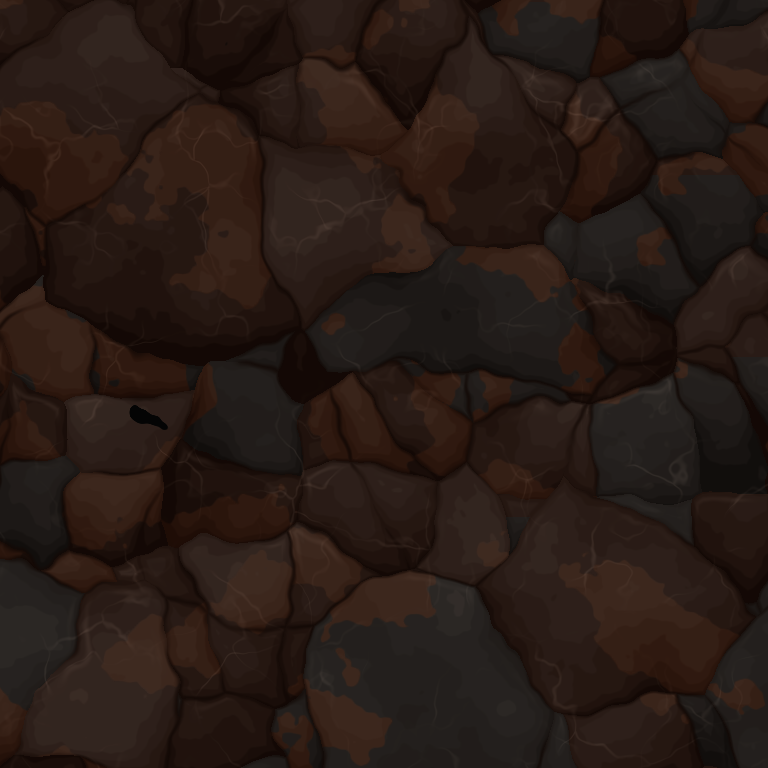
A WebGL 2 fragment shader for this texture:

```glsl
#version 300 es
precision highp float;

uniform vec2 u_resolution;
out vec4 fragColor;

struct Cell {
    vec2 id;
    vec2 offset;
    float edge;
};

vec2 hash2(vec2 p) {
    vec3 q = fract(p.xyx * vec3(0.1031, 0.1030, 0.0973));
    q += dot(q, q.yzx + 33.33);
    return fract((q.xx + q.yz) * q.zy);
}

float cornerSlope(vec2 corner, vec2 delta) {
    float angle = 6.2832 * hash2(corner + 71.0).x;
    return dot(vec2(cos(angle), sin(angle)), delta);
}

float gradientNoise(vec2 p) {
    vec2 i = floor(p), f = fract(p);
    vec2 u = f * f * f * (f * (f * 6.0 - 15.0) + 10.0);
    vec2 e = vec2(1.0, 0.0);
    float low = mix(cornerSlope(i, f), cornerSlope(i + e, f - e), u.x);
    float high = mix(cornerSlope(i + e.yx, f - e.yx), cornerSlope(i + 1.0, f - 1.0), u.x);
    return mix(low, high, u.y);
}

float fbm(vec2 p, int octaves) {
    float sum = 0.0, gain = 0.7;
    for (int k = 0; k < octaves; k++) {
        sum += gain * gradientNoise(p);
        p = mat2(1.6, 1.2, -1.2, 1.6) * p + 9.7;
        gain *= 0.5;
    }
    return sum;
}

vec2 warp(vec2 p, float frequency, float amount) {
    return p + amount * vec2(fbm(p * frequency, 4), fbm(p * frequency + 31.0, 4));
}

// Nearest site, offset from it and distance to the cell border
Cell voronoi(vec2 p, float jitter, float seed) {
    vec2 base = floor(p), nearest = vec2(0.0), id = vec2(0.0);
    float best = 9.0, edge = 9.0;
    for (int k = 0; k < 25; k++) {
        vec2 cell = base + vec2(k % 5 - 2, k / 5 - 2);
        vec2 d = cell + 0.5 + jitter * (hash2(cell + seed) - 0.5) - p;
        if (dot(d, d) < best) { best = dot(d, d); nearest = d; id = cell; }
    }
    for (int k = 0; k < 25; k++) {
        vec2 cell = base + vec2(k % 5 - 2, k / 5 - 2);
        vec2 d = cell + 0.5 + jitter * (hash2(cell + seed) - 0.5) - p;
        vec2 gap = d - nearest;
        if (dot(gap, gap) > 1e-4) edge = min(edge, dot(0.5 * (d + nearest), normalize(gap)));
    }
    return Cell(id, -nearest, edge);
}

float posterize(float tone, float levels) {
    float x = tone * levels;
    float w = clamp(fwidth(x), 0.02, 0.5);
    return (floor(x) + smoothstep(0.5 - w, 0.5 + w, fract(x))) / levels;
}

vec3 ramp(float t, vec3 deep, vec3 low, vec3 mid, vec3 pale) {
    vec3 color = mix(deep, low, clamp(t * 3.0, 0.0, 1.0));
    color = mix(color, mid, clamp(t * 3.0 - 1.0, 0.0, 1.0));
    return mix(color, pale, clamp(t * 3.0 - 2.0, 0.0, 1.0));
}

float hairline(float dist, float width, float pixel) {
    return 1.0 - smoothstep(0.0, width + pixel, abs(dist));
}

void main() {
    vec2 uv = gl_FragCoord.xy / u_resolution.y;
    float pixel = 1.0 / u_resolution.y;

    // Large stones, some of them broken into smaller ones
    vec2 p = warp(uv, 5.0, 0.06);
    float bigScale = 3.9, smallScale = 8.0;
    Cell big = voronoi(p * bigScale, 0.85, 5.0);
    Cell small = voronoi(p * smallScale, 0.85, 23.0);
    bool broken = hash2(big.id + 47.0).x > 0.5;
    float edge = big.edge / bigScale;
    if (broken) edge = min(edge, small.edge / smallScale);
    vec2 local = broken ? small.offset : big.offset;
    vec2 id = broken ? small.id + 90.0 : big.id;
    vec2 trait = hash2(id + 13.0);

    // Stepped tone: lit tops, dark feet and shaded joints
    float stain = fbm(uv * 5.0 + trait * 3.0, 5);
    float tone = 0.47 + 0.34 * local.y + 0.6 * stain + 0.3 * (trait.x - 0.5);
    tone -= 0.3 * exp(-edge / 0.013);
    float rustField = fbm(uv * 4.2 + 40.0 + trait * 1.5, 5);
    float rustWidth = clamp(fwidth(rustField), 0.003, 0.03);
    float rust = smoothstep(-rustWidth, rustWidth, rustField - 0.15);
    float t = clamp(posterize(tone + 0.1 * rust, 8.0), 0.0, 1.0);

    vec3 brown = ramp(t, vec3(0.075, 0.033, 0.018), vec3(0.14, 0.085, 0.063),
                      vec3(0.18, 0.128, 0.107), vec3(0.25, 0.19, 0.16));
    vec3 slate = ramp(t, vec3(0.068, 0.055, 0.048), vec3(0.125, 0.108, 0.098),
                      vec3(0.152, 0.138, 0.128), vec3(0.22, 0.195, 0.18));
    vec3 ochre = ramp(t, vec3(0.12, 0.05, 0.025), vec3(0.18, 0.093, 0.055),
                      vec3(0.23, 0.147, 0.108), vec3(0.25, 0.175, 0.138));
    float greyness = step(0.6, trait.y + 0.25 * (0.5 - uv.y));
    vec3 color = mix(mix(brown, slate, greyness), ochre, rust);

    // Fine pale veins, strongest along the upper rims
    Cell crack = voronoi(warp(uv, 8.0, 0.07) * 7.0, 1.0, 61.0);
    float patchy = smoothstep(-0.1, 0.35, fbm(uv * 9.0 + 80.0, 3));
    float vein = hairline(crack.edge / 7.0, 0.002, pixel) * patchy;
    float thread = hairline(fbm(uv * 6.0 + 120.0, 4) / 9.0, 0.0012, pixel) * patchy;
    float rim = hairline(edge - 0.012, 0.005, pixel) * smoothstep(0.1, 0.4, local.y) * patchy;
    color += vec3(0.085, 0.075, 0.068) * (0.7 * vein + 0.4 * thread + 0.6 * rim);

    // Joints and rare black pits
    float joint = hairline(edge, 0.004, pixel) * smoothstep(-0.25, 0.2, fbm(uv * 7.0 + 150.0, 3));
    color = mix(color, vec3(0.07, 0.032, 0.018), 0.75 * joint);
    float pit = smoothstep(0.5, 0.515, fbm(uv * 8.0 + 200.0, 4));
    color = mix(color, vec3(0.015), pit);

    fragColor = vec4(color, 1.0);
}
```
